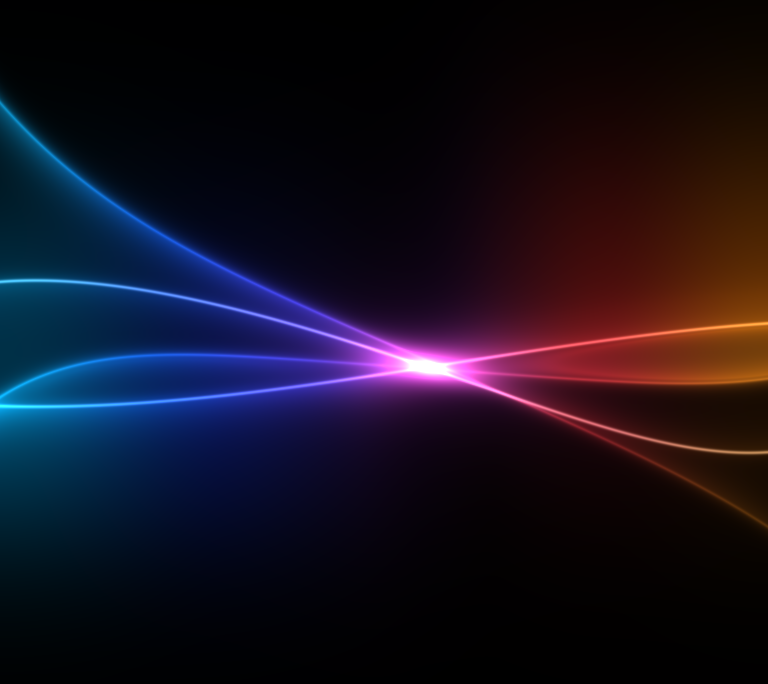
Reproduce this background procedurally as a Shadertoy shader.

```glsl
// Four glowing ribbons of light, cyan to orange, crossing at a bright knot on black.

const vec2 KNOT = vec2(0.556, 0.463);

// Height of each ribbon above the knot, t being the distance to its right.
float ribbon(int i, float t) {
    if (i == 0) return 0.01 + t * (-0.485 + t * t * (-0.22 + t * (0.2 - 0.95 * t)));
    if (i == 1) return t * (-0.385 + t * (-0.1 + t * (0.4 + t * (0.5 + 0.7 * t))));
    if (i == 2) return t * (0.175 + t * (0.02 - 0.2 * t));
    return -0.002 + t * (-0.08 + t * t * t * t * (1.4 - 0.4 * t));
}

// Distance to a ribbon in canvas heights, positive above it.
float ribbonDistance(int i, vec2 p) {
    float e = 0.002;
    float slope = (ribbon(i, p.x + e) - ribbon(i, p.x - e)) / (2.0 * e);
    slope *= iResolution.y / iResolution.x;
    return (p.y - ribbon(i, p.x)) / sqrt(1.0 + slope * slope);
}

// Saturated light along the width.
vec3 lightColor(float x) {
    vec3 c = mix(vec3(0.04, 0.68, 0.96), vec3(0.08, 0.40, 0.95), smoothstep(0.0, 0.22, x));
    c = mix(c, vec3(0.28, 0.27, 0.95), smoothstep(0.18, 0.40, x));
    c = mix(c, vec3(0.95, 0.35, 0.80), smoothstep(0.38, 0.58, x));
    c = mix(c, vec3(0.95, 0.22, 0.24), smoothstep(0.58, 0.76, x));
    return mix(c, vec3(1.0, 0.56, 0.10), smoothstep(0.76, 1.0, x));
}

// Dim haze along the width.
vec3 hazeColor(float x) {
    vec3 c = mix(vec3(0.0, 0.23, 0.34), vec3(0.02, 0.06, 0.26), smoothstep(0.0, 0.30, x));
    c = mix(c, vec3(0.06, 0.015, 0.09), smoothstep(0.25, 0.56, x));
    c = mix(c, vec3(0.28, 0.05, 0.04), smoothstep(0.54, 0.80, x));
    return mix(c, vec3(0.36, 0.17, 0.01), smoothstep(0.78, 1.0, x));
}

float bell(float v) { return exp(-v * v); }

void mainImage(out vec4 fragColor, in vec2 fragCoord) {
    vec2 uv = fragCoord / iResolution.xy;
    vec2 p = uv - KNOT;
    float right = smoothstep(-0.1, 0.1, p.x);
    vec3 light = lightColor(uv.x);

    // Haze above and below the ribbons, weaker at the lower right
    float above = smoothstep(-0.05, 0.05, ribbonDistance(2, p));
    float upper = bell(max(uv.y - 0.52, 0.0) / mix(0.23, 0.29, right));
    float lower = bell(max(0.39 - uv.y, 0.0) / 0.21) * mix(1.0, 0.22, right);
    float overTop = smoothstep(-0.01, 0.06, ribbonDistance(0, p));
    upper *= 1.0 - 0.35 * overTop * (1.0 - right);
    upper *= 1.0 - 0.2 * (1.0 - right);
    vec3 col = hazeColor(uv.x) * mix(lower, upper, above);

    // Tinted filling of the two loops
    float inside = -ribbonDistance(2, p) * ribbonDistance(3, p);
    col += light * smoothstep(0.0, 0.0005, inside) * mix(0.07, 0.30, right);

    // Ribbons: a fine core and a glow that spreads mostly to one side
    float coreWidth = max(0.0025, 0.8 / iResolution.y);
    for (int i = 0; i < 4; i++) {
        float d = ribbonDistance(i, p);
        // Wide glow width, left glow, right glow, whiteness of the core
        vec4 style = i == 0 ? vec4(0.028, 0.55, 0.30, 0.05)
                   : i == 1 ? vec4(0.024, 0.28, 0.13, 0.55)
                   : i == 2 ? vec4(0.030, 0.45, 0.38, 0.40)
                            : vec4(0.022, 0.48, 0.40, 0.10);
        float spread = d > 0.0 ? mix(0.008, style.x, right) : mix(style.x, 0.008, right);
        float glow = exp(-abs(d) / spread) * mix(style.y, style.z, right);
        float fade = 1.0;
        if (i == 0) fade = 1.0 - 0.45 * smoothstep(0.05, 0.44, p.x);
        if (i == 3) fade = 1.0 - 0.6 * bell(p.x / 0.13);
        col += light * glow * fade;
        float core = bell(d / coreWidth) * mix(0.22, 0.55, smoothstep(0.0, 0.5, style.w));
        col += mix(light, vec3(1.0), style.w) * core * fade;
    }

    // Knot: violet halo, pink bloom and white heart
    vec2 q = vec2(p.x, p.y + 0.17 * p.x);
    col += vec3(0.30, 0.08, 0.36) * exp(-length(q / vec2(0.10, 0.045)));
    col += vec3(0.55, 0.22, 0.50) * bell(length(q / vec2(0.075, 0.022)));
    col += vec3(0.9) * bell(length(q / vec2(0.026, 0.010)));

    fragColor = vec4(clamp(col, 0.0, 1.0), 1.0);
}
```
